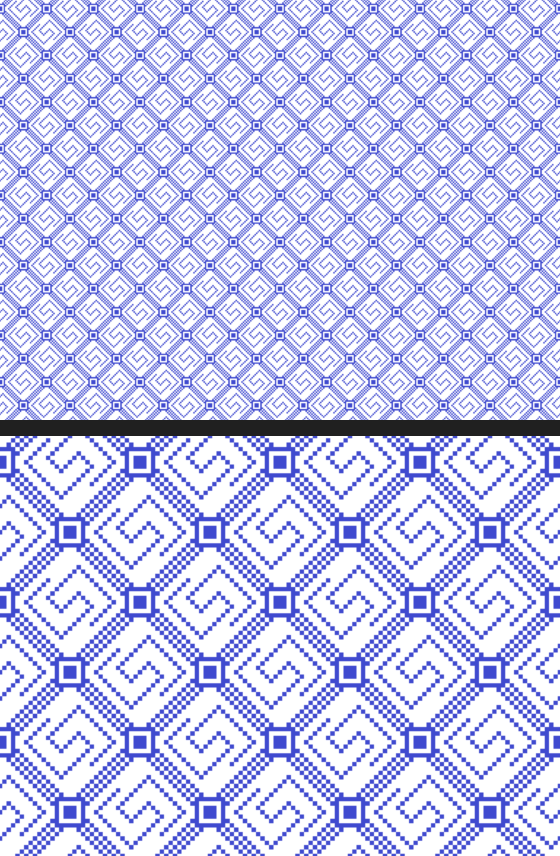
Top: the whole. Bottom: its middle third, enlarged.
This pattern is drawn by a Shadertoy shader. Its source:

```glsl
const vec2 REPEATS = vec2(12.0, 9.0);
const float STITCHES = 32.0;              // stitches along one repeat
const vec2 PHASE = vec2(0.0, 26.0);       // a block centre, in stitches
const vec3 PAPER = vec3(1.0);
const vec3 INK = vec3(0.25, 0.29, 0.81);
const int SAMPLES = 8;

// Chebyshev distance to the nearest point of a square lattice
float blockDistance(vec2 p, float period) {
    vec2 q = abs(mod(p + 0.5 * period, period) - 0.5 * period);
    return max(q.x, q.y);
}

// Whether p lies in the axis-aligned run of stitches from lo to hi
bool inRun(vec2 p, vec2 lo, vec2 hi) {
    return all(greaterThanEqual(p, lo)) && all(lessThanEqual(p, hi));
}

// One arm of the key, winding outward from the centre
bool keyArm(vec2 p) {
    return inRun(p, vec2(0.0, 0.0), vec2(2.0, 0.0))
        || inRun(p, vec2(2.0, 0.0), vec2(2.0, 3.0))
        || inRun(p, vec2(-5.0, 3.0), vec2(2.0, 3.0))
        || inRun(p, vec2(-5.0, -5.0), vec2(-5.0, 3.0))
        || inRun(p, vec2(-5.0, -5.0), vec2(0.0, -5.0));
}

// Ink of one whole stitch
float stitchInk(vec2 stitch, float period) {
    float halfPeriod = 0.5 * period;

    // Framed square blocks at the corners of the diamonds
    float d = min(blockDistance(stitch, period),
                  blockDistance(stitch + halfPeriod, period));
    if (d < 3.5) return (d < 1.5 || d > 2.5) ? 1.0 : 0.0;

    // Diagonal lines use only every other stitch
    if (mod(stitch.x + stitch.y, 2.0) > 0.5) return 0.0;
    vec2 diagonal = 0.5 * vec2(stitch.x + stitch.y, stitch.x - stitch.y);
    vec2 p = mod(diagonal, halfPeriod) - 0.5 * halfPeriod;

    // Checkered bands cross between the blocks and enclose each key
    bool band = max(abs(p.x), abs(p.y)) > 6.5;
    return (band || keyArm(p) || keyArm(-p)) ? 1.0 : 0.0;
}

void mainImage(out vec4 fragColor, in vec2 fragCoord) {
    vec2 scale = REPEATS * STITCHES / iResolution.xy;

    // Tent filter over neighbouring footprints for soft edges
    float ink = 0.0;
    float total = 0.0;
    for (int j = 0; j < SAMPLES; j++) {
        for (int i = 0; i < SAMPLES; i++) {
            vec2 offset = 2.0 * (vec2(i, j) + 0.5) / float(SAMPLES) - 1.0;
            vec2 tent = 1.0 - abs(offset);
            float weight = tent.x * tent.y;
            vec2 position = (fragCoord + offset) * scale - PHASE;
            ink += weight * stitchInk(floor(position + 0.5), STITCHES);
            total += weight;
        }
    }
    fragColor = vec4(mix(PAPER, INK, ink / total), 1.0);
}
```
